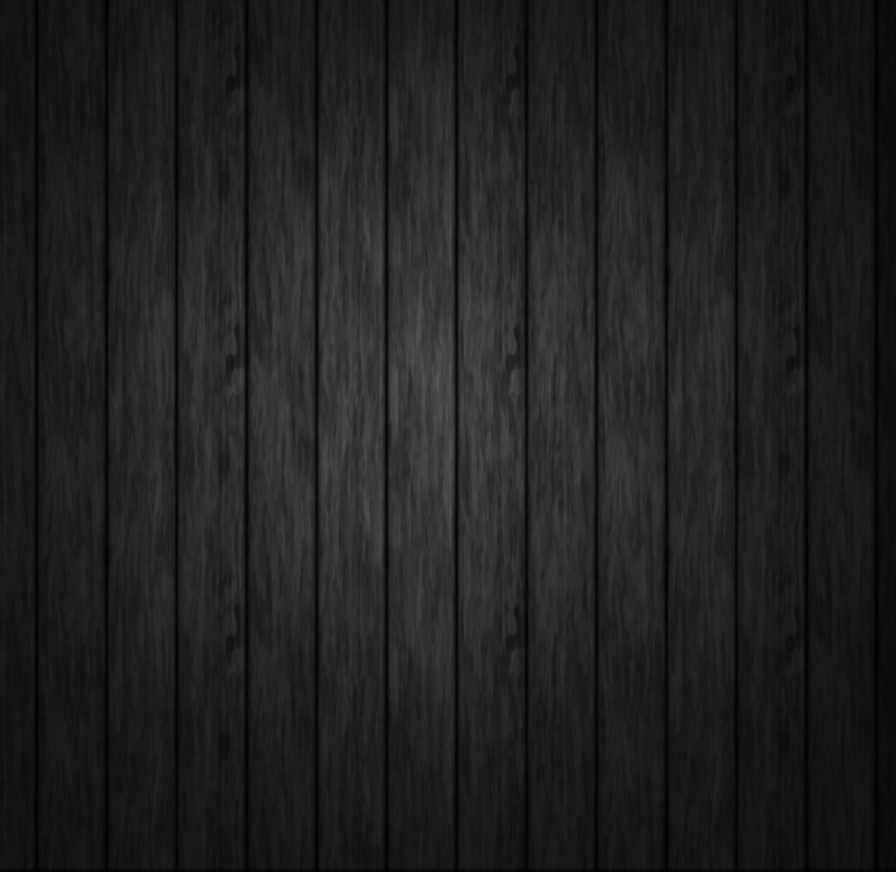
Give the GLSL for this texture, as a Shadertoy shader.

```glsl
// Dark vertical wooden planks with fine grain, worn stains and a soft central glow.
#define PLANK_WIDTH 0.0781
#define FIRST_SEAM 0.041
#define TILE (4.0 * PLANK_WIDTH)
#define GLOW_CENTER vec2(0.472, 0.455)
#define GLOW_FALLOFF 6.6
#define GLOW_LEVEL 0.172
#define BASE_LEVEL 0.064
#define GRAIN_DEPTH 0.62
#define STAIN_DEPTH 0.48
#define SEAM_DEPTH 0.78
#define TAU 6.2832

float hash(vec2 p) {
    return fract(sin(dot(p, vec2(127.1, 311.7))) * 4375.85);
}

// Smooth cellular noise that repeats after the given number of cells.
float cells(vec2 tilePos, vec2 count) {
    vec2 p = tilePos * count;
    vec2 base = floor(p);
    float total = 0.0;
    float weights = 0.0;
    for (int j = -1; j <= 1; j++) {
        for (int i = -1; i <= 1; i++) {
            vec2 cell = base + vec2(i, j);
            vec2 id = mod(cell, count);
            vec2 site = cell + vec2(hash(id), hash(id + 37.3));
            vec2 d = p - site;
            float w = exp(-6.0 * dot(d, d)) + 1e-5;
            total += w * hash(id + 71.9);
            weights += w;
        }
    }
    return total / weights;
}

// Long fibres, short flecks and broad growth bands.
float woodGrain(vec2 t, float plank) {
    vec2 g = vec2(t.x * 0.5, t.y);
    g.x += 0.0022 * sin(TAU * (t.y + 3.0 * t.x)) + 0.0009 * sin(TAU * (4.0 * t.y - 5.0 * t.x));
    float fibre = cells(g, vec2(150.0, 7.0)) - 0.5;
    float fleck = cells(g + 0.013, vec2(230.0, 26.0)) - 0.5;
    float broad = cells(g, vec2(44.0, 4.0)) - 0.5;
    float bend = 1.6 * sin(TAU * t.y + plank * 2.1) + 0.7 * sin(2.0 * TAU * t.y + plank);
    float rings = sin(TAU * 26.0 * t.x + bend + 3.0 * broad);
    return 0.62 * fibre + 0.42 * fleck + 0.42 * broad + 0.05 * rings;
}

// Soft elliptical patch, repeated with the tile.
float patchMask(vec2 t, vec2 center, vec2 radius) {
    vec2 d = (fract(t - center + 0.5) - 0.5) / radius;
    return exp(-dot(d, d));
}

// Broken dark marks clustered beside every second seam.
float stains(vec2 t) {
    float area = patchMask(t, vec2(0.70, 0.25), vec2(0.045, 0.17));
    area += 0.85 * patchMask(t, vec2(0.247, 0.97), vec2(0.022, 0.09));
    area += 0.35 * patchMask(t, vec2(0.69, 0.62), vec2(0.03, 0.15));
    float chips = cells(t, vec2(36.0, 15.0));
    return area * smoothstep(0.40, 0.72, chips + 0.12 * area);
}

// Thin groove, measured as a distance in tile widths.
float groove(float x, float at, float width) {
    float d = (fract(x - at + 0.5) - 0.5) / width;
    return exp(-d * d);
}

void mainImage(out vec4 fragColor, in vec2 fragCoord) {
    vec2 uv = fragCoord / iResolution.xy;
    float aspect = iResolution.y / iResolution.x;
    vec2 pos = vec2(uv.x, (1.0 - uv.y) * aspect);

    // Plank layout
    float across = (pos.x - FIRST_SEAM) / PLANK_WIDTH;
    float plank = floor(across);
    float fromSeam = (fract(across + 0.5) - 0.5) * PLANK_WIDTH;
    vec2 t = vec2(pos.x - FIRST_SEAM, pos.y) / TILE;

    // Glow fading towards the borders
    vec2 away = vec2(uv.x, 1.0 - uv.y) - GLOW_CENTER;
    float light = BASE_LEVEL + GLOW_LEVEL * exp(-GLOW_FALLOFF * dot(away, away));

    // Wood surface
    float tone = 1.03 + 0.05 * sin(mod(plank, 4.0) * TAU / 4.0);
    float wood = tone + GRAIN_DEPTH * woodGrain(t, mod(plank, 8.0));
    wood *= 1.0 - STAIN_DEPTH * min(stains(t), 1.0);
    wood *= 1.0 - 0.14 * groove(t.x, 0.656, 0.006) - 0.12 * groove(t.x, 0.316, 0.006);

    // Seams: dark core, wide shadow and a faint bevel
    float core = exp(-pow(fromSeam / 0.0022, 2.0));
    float shadow = exp(-abs(fromSeam) / 0.006);
    float bevel = exp(-pow((fromSeam + 0.0065) / 0.002, 2.0));
    wood *= (1.0 - SEAM_DEPTH * core) * (1.0 - 0.28 * shadow) * (1.0 + 0.13 * bevel);

    // Dim right strip and lower rim
    light *= 1.0 - 0.4 * smoothstep(0.965, 0.99, uv.x);
    light *= mix(0.4, 1.0, smoothstep(0.001, 0.006, uv.y));

    fragColor = vec4(vec3(max(light * wood, 0.0)), 1.0);
}
```
